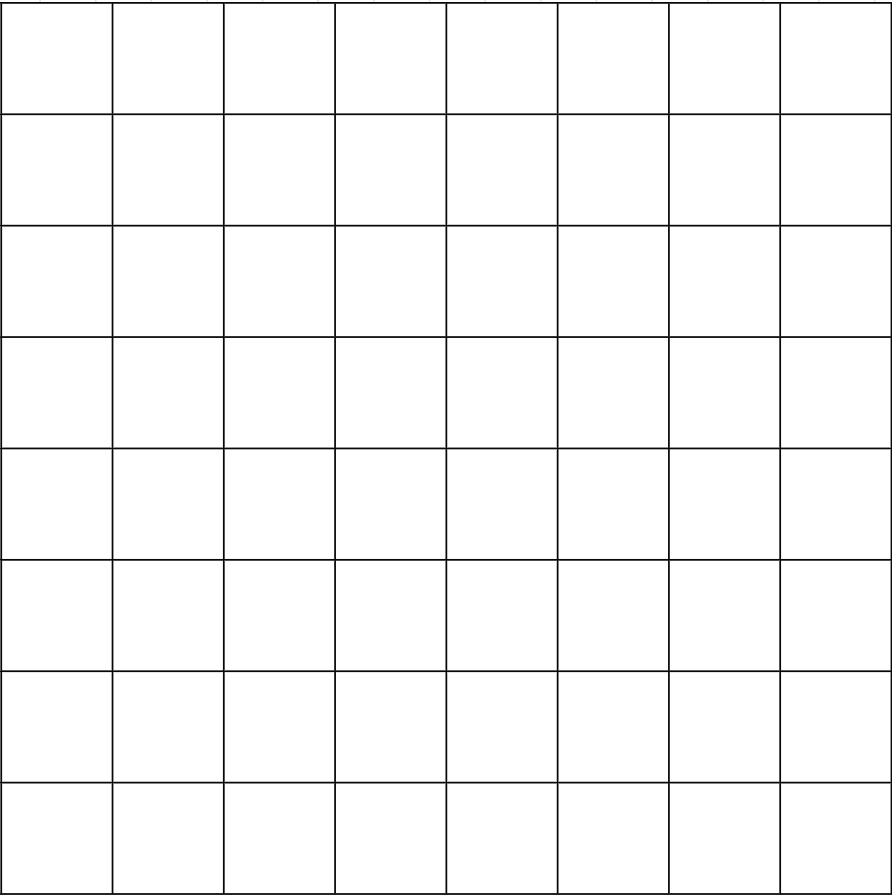
A Shadertoy shader for this pattern:

```glsl
const vec2 GRID_CENTER = vec2(0.5004, 0.4995);
const vec2 CELL_SIZE = vec2(0.12475, 0.12432);
const float HALF_COUNT = 4.0;
const vec2 LINE_WIDTH = vec2(0.00196);
const vec3 PAPER = vec3(1.0);
const vec3 INK = vec3(0.03);

// Distance on each axis to the nearest of the nine ruled lines
vec2 gridDistance(vec2 p, vec2 center, vec2 cell, float halfCount) {
    vec2 q = p - center;
    vec2 index = clamp(round(q / cell), -halfCount, halfCount);
    return abs(q - index * cell);
}

// Share of a pixel's extent that a band of the given width covers
vec2 bandCoverage(vec2 dist, vec2 width, vec2 pixel) {
    return clamp(0.5 * (width + pixel) - dist, vec2(0.0), min(width, pixel)) / pixel;
}

// Faint marks along the top margin, two per cell
float marginTicks(vec2 p, vec2 pixel, float cellWidth) {
    float pitch = 0.5 * cellWidth;
    float dx = abs(fract(p.x / pitch - 0.22) - 0.5) * pitch;
    vec2 cover = bandCoverage(vec2(dx, abs(p.y - 0.999)), LINE_WIDTH, pixel);
    return cover.x * cover.y;
}

void mainImage(out vec4 fragColor, in vec2 fragCoord) {
    vec2 pixel = 1.0 / iResolution.xy;
    vec2 uv = fragCoord * pixel;

    // Vertical and horizontal rules, with verticals ending at the outer frame
    vec2 dist = gridDistance(uv, GRID_CENTER, CELL_SIZE, HALF_COUNT);
    vec2 rules = bandCoverage(dist, LINE_WIDTH, pixel);
    float frameEdge = HALF_COUNT * CELL_SIZE.y + 0.5 * LINE_WIDTH.y;
    float outside = abs(uv.y - GRID_CENTER.y) - frameEdge;
    rules.x *= clamp(0.5 - outside / pixel.y, 0.0, 1.0);

    // Ink on paper
    float ink = max(rules.x, rules.y);
    ink = max(ink, 0.12 * marginTicks(uv, pixel, CELL_SIZE.x));
    fragColor = vec4(mix(PAPER, INK, ink), 1.0);
}
```
